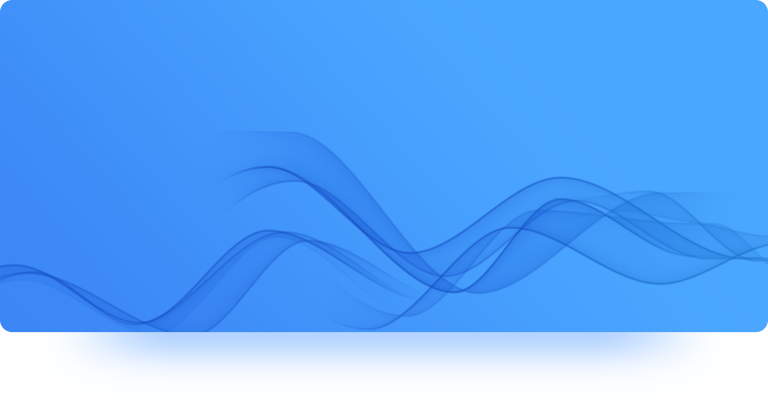
This background is drawn by a WebGL 1 fragment shader. Its source:

```glsl
precision highp float;
uniform vec2 u_resolution;

// Height (x) and slope (y) of a smooth strand through four knots.
vec2 strand(float x, vec4 knotX, vec4 knotY) {
  vec3 run = knotX.yzw - knotX.xyz;
  vec3 rise = knotY.yzw - knotY.xyz;
  vec3 t = clamp((x - knotX.xyz) / run, 0.0, 1.0);
  float lead = max(knotX.x - x, 0.0);
  float bend = 5.0 * sign(rise.x);
  return vec2(knotY.x + dot(rise, t * t * (3.0 - 2.0 * t)) + bend * lead * lead,
              dot(rise / run, 6.0 * t * (1.0 - t)) - 2.0 * bend * lead);
}

// Translucent veil between two strands, with fine dark edges.
vec3 ribbon(vec3 color, vec2 p, vec4 ax, vec4 ay, vec4 bx, vec4 by,
            vec4 fade, vec3 weight) {
  float pixel = 1.0 / u_resolution.x;
  vec2 a = strand(p.x, ax, ay);
  vec2 b = strand(p.x, bx, by);
  float visible = smoothstep(fade.x, fade.y, p.x) * (1.0 - smoothstep(fade.z, fade.w, p.x));
  float right = smoothstep(0.6, 0.95, p.x);
  vec3 veil = mix(vec3(0.09, 0.36, 0.86), vec3(0.12, 0.47, 0.86), right);
  vec3 edge = mix(vec3(0.07, 0.30, 0.76), vec3(0.09, 0.42, 0.77), right);

  float low = min(a.x, b.x);
  float high = max(a.x, b.x);
  float inside = smoothstep(low - pixel, low + pixel, p.y)
               * (1.0 - smoothstep(high - pixel, high + pixel, p.y));
  float across = clamp((p.y - low) / max(high - low, 0.001), 0.0, 1.0);
  float body = weight.x * (0.75 + 0.5 * abs(across - 0.5));
  color = mix(color, veil, inside * body * visible);

  for (int i = 0; i < 2; i++) {
    vec2 s = i == 0 ? a : b;
    float d = abs(p.y - s.x) / sqrt(1.0 + s.y * s.y);
    float line = 1.0 - smoothstep(0.0, 0.0014 + pixel, d);
    float haze = 0.3 * inside * exp(-d * 130.0);
    float strength = i == 0 ? weight.y : weight.z;
    color = mix(color, edge, max(line, haze) * strength * visible);
  }
  return color;
}

float roundedBox(vec2 p, vec2 halfSize, float radius) {
  vec2 q = abs(p) - halfSize + radius;
  return length(max(q, 0.0)) + min(max(q.x, q.y), 0.0) - radius;
}

void main() {
  vec2 p = gl_FragCoord.xy / u_resolution.x;
  float top = u_resolution.y / u_resolution.x;

  // White page with a soft blue glow under the card
  float below = max(0.104 - p.y, 0.0) / 0.038;
  float spread = smoothstep(0.05, 0.23, p.x) * (1.0 - smoothstep(0.77, 0.95, p.x));
  vec3 page = mix(vec3(0.995, 0.998, 1.0), vec3(0.42, 0.66, 1.0),
                  0.5 * exp(-below * below) * spread);

  // Card gradient, deepest at the lower left
  float light = dot(p - vec2(0.0, 0.23), vec2(0.95, 0.85));
  vec3 card = mix(vec3(0.234, 0.530, 0.965), vec3(0.290, 0.655, 1.0),
                  smoothstep(-0.12, 0.92, light));

  // Left wave
  card = ribbon(card, p,
    vec4(0.02, 0.182, 0.349, 0.56), vec4(0.191, 0.116, 0.236, 0.145),
    vec4(0.035, 0.25, 0.40, 0.60), vec4(0.181, 0.100, 0.223, 0.141),
    vec4(-0.02, 0.005, 0.40, 0.58), vec3(0.2, 0.55, 0.4));
  card = ribbon(card, p,
    vec4(0.045, 0.175, 0.37, 0.58), vec4(0.182, 0.114, 0.234, 0.135),
    vec4(0.03, 0.20, 0.36, 0.55), vec4(0.172, 0.102, 0.228, 0.12),
    vec4(-0.02, 0.005, 0.38, 0.56), vec3(0.08, 0.4, 0.1));

  // Broad central sweep
  card = ribbon(card, p,
    vec4(0.30, 0.378, 0.622, 0.86), vec4(0.365, 0.364, 0.155, 0.285),
    vec4(0.349, 0.592, 0.73, 0.90), vec4(0.319, 0.156, 0.277, 0.203),
    vec4(0.25, 0.47, 0.80, 0.98), vec3(0.32, 0.3, 0.65));

  // Upper crests
  card = ribbon(card, p,
    vec4(0.349, 0.534, 0.73, 0.97), vec4(0.319, 0.207, 0.305, 0.20),
    vec4(0.384, 0.58, 0.75, 0.92), vec4(0.301, 0.177, 0.275, 0.20),
    vec4(0.28, 0.36, 0.92, 1.05), vec3(0.17, 0.6, 0.4));

  // Lower wave rising from the base
  card = ribbon(card, p,
    vec4(0.48, 0.665, 0.86, 1.02), vec4(0.108, 0.240, 0.167, 0.22),
    vec4(0.53, 0.70, 0.90, 1.0), vec4(0.125, 0.262, 0.245, 0.229),
    vec4(0.40, 0.56, 0.96, 1.1), vec3(0.18, 0.6, 0.25));

  // Right tail
  card = ribbon(card, p,
    vec4(0.70, 0.845, 0.985, 1.1), vec4(0.27, 0.287, 0.197, 0.22),
    vec4(0.68, 0.80, 0.93, 1.04), vec4(0.235, 0.262, 0.245, 0.17),
    vec4(0.70, 0.92, 1.0, 1.1), vec3(0.2, 0.4, 0.2));

  // Rounded card over the page
  vec2 halfSize = vec2(0.5, 0.5 * (top - 0.104));
  float d = roundedBox(p - vec2(0.5, 0.104 + halfSize.y), halfSize, 0.016);
  float cover = clamp(0.5 - d * u_resolution.x, 0.0, 1.0);
  gl_FragColor = vec4(mix(page, card, cover), 1.0);
}
```
